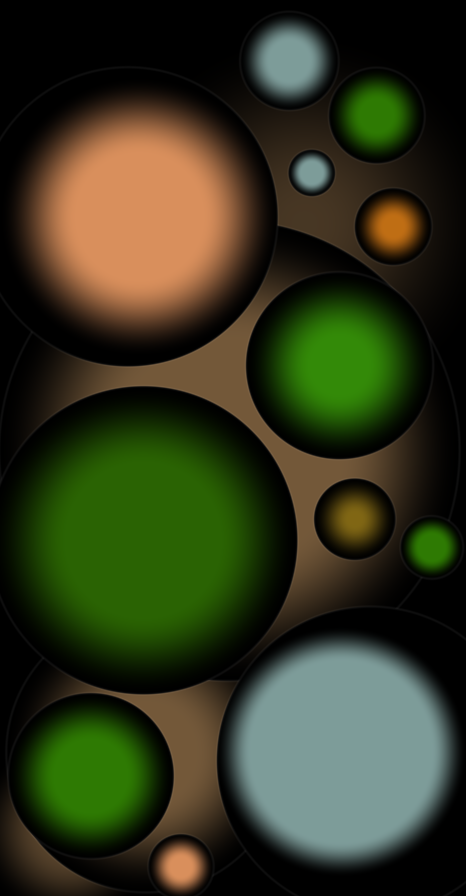
Give the GLSL for this background, as a WebGL 1 fragment shader.

```glsl
precision mediump float;
uniform vec2 u_resolution;

// Light colours
const vec3 PEACH = vec3(0.85, 0.56, 0.36);
const vec3 MIST = vec3(0.49, 0.61, 0.60);
const vec3 MOSS = vec3(0.165, 0.39, 0.01);
const vec3 LEAF = vec3(0.20, 0.54, 0.03);
const vec3 GRASS = vec3(0.18, 0.48, 0.01);
const vec3 AMBER = vec3(0.75, 0.43, 0.08);
const vec3 OLIVE = vec3(0.50, 0.40, 0.08);
const vec3 UMBER = vec3(0.45, 0.345, 0.225);

// Discs are (x, y, radius) in units of canvas height
const vec3 PEACH_BODY = vec3(0.143, 0.758, 0.167);
const vec3 PEACH_LIGHT = vec3(0.156, 0.758, 0.156);
const vec3 MIST_BODY = vec3(0.414, 0.151, 0.172);
const vec3 MIST_LIGHT = vec3(0.381, 0.161, 0.140);
const vec3 UPPER_HAZE = vec3(0.340, 0.750, 0.215);
const vec3 CORNER_HAZE = vec3(0.078, 0.075, 0.104);
const float RIM_WIDTH = 0.0013;
const float RIM_LIGHT = 0.055;

// Radial light: full up to the core fraction, dark at the radius
float glow(vec2 p, vec3 disc, float core) {
  return 1.0 - smoothstep(core, 1.0, length(p - disc.xy) / disc.z);
}

// Dark disc with a faint rim and its own inner light
vec3 orb(vec3 below, vec2 p, vec3 body, vec3 light, float core, vec3 color) {
  float pixel = 1.0 / u_resolution.y;
  float edge = length(p - body.xy) - body.z;
  float cover = 1.0 - smoothstep(-pixel, pixel, edge);
  float rim = 1.0 - smoothstep(0.0, RIM_WIDTH + pixel, abs(edge));
  vec3 surface = color * glow(p, light, core);
  return mix(below, surface, cover) + RIM_LIGHT * rim;
}

// Orb whose light is centred in its body
vec3 ball(vec3 below, vec2 p, vec3 disc, float core, vec3 color) {
  return orb(below, p, disc, disc, core, color);
}

void main() {
  vec2 p = gl_FragCoord.xy / u_resolution.y;

  // Brown haze and the broad discs behind everything
  vec3 color = UMBER * 0.62 * glow(p, UPPER_HAZE, 0.05);
  color += UMBER * 0.75 * glow(p, CORNER_HAZE, 0.3);
  color = ball(color, p, vec3(0.163, 0.160, 0.156), 0.35, UMBER);
  color = ball(color, p, vec3(0.256, 0.497, 0.257), 0.48, UMBER);

  // Large orbs
  color = orb(color, p, PEACH_BODY, PEACH_LIGHT, 0.45, PEACH);
  color = ball(color, p, vec3(0.160, 0.397, 0.172), 0.48, MOSS);
  color = ball(color, p, vec3(0.379, 0.592, 0.1045), 0.30, LEAF);
  color = orb(color, p, MIST_BODY, MIST_LIGHT, 0.72, MIST);
  color = ball(color, p, vec3(0.1015, 0.134, 0.0925), 0.42, GRASS);

  // Small orbs, from top to bottom
  color = ball(color, p, vec3(0.323, 0.932, 0.055), 0.40, MIST);
  color = ball(color, p, vec3(0.4205, 0.871, 0.0535), 0.32, GRASS);
  color = ball(color, p, vec3(0.348, 0.807, 0.026), 0.45, MIST);
  color = ball(color, p, vec3(0.439, 0.747, 0.043), 0.25, AMBER);
  color = ball(color, p, vec3(0.396, 0.4205, 0.0455), 0.15, OLIVE);
  color = ball(color, p, vec3(0.482, 0.389, 0.035), 0.40, GRASS);
  color = ball(color, p, vec3(0.202, 0.0325, 0.0365), 0.30, PEACH);

  gl_FragColor = vec4(color, 1.0);
}
```
